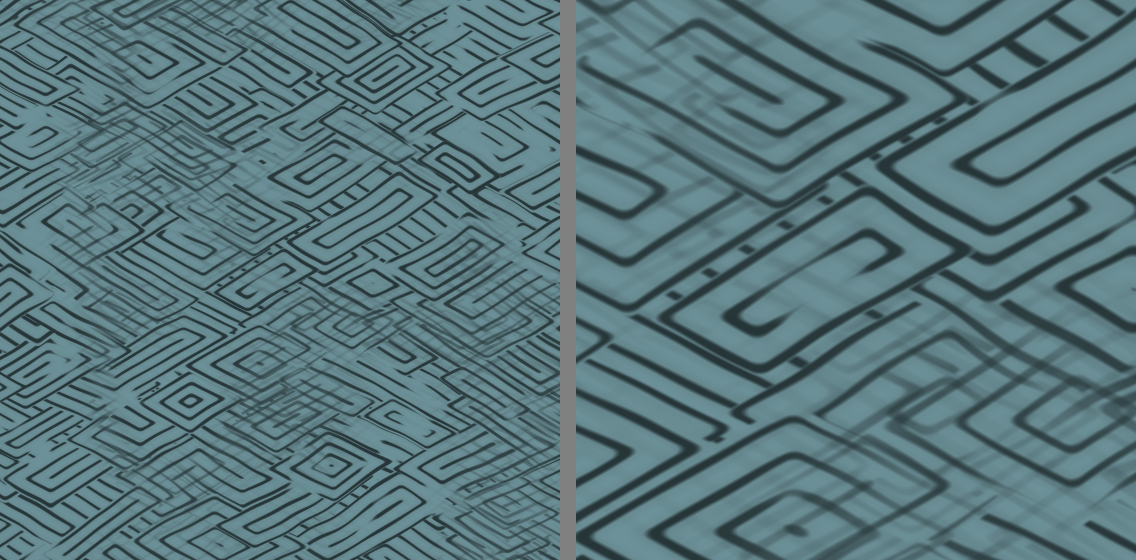
Left, the full canvas; right, a detail of the centre.
Reproduce this pattern procedurally as a Shadertoy shader.

```glsl
#define BASE vec3(0.428, 0.571, 0.600)
#define INK vec3(0.15, 0.21, 0.22)
#define TILT 0.53
#define CELL 0.112
#define SPACING 0.0222
#define LINE_HALF 0.0027
#define SOFTNESS 0.0017
#define WOBBLE 0.006
#define BEND 0.035
#define GHOST 0.17
#define HALO 0.10

float hash(vec2 p) {
    return fract(sin(dot(p, vec2(127.1, 311.7))) * 43758.545);
}

float noise(vec2 p) {
    vec2 i = floor(p), f = fract(p);
    f = f * f * (3.0 - 2.0 * f);
    return mix(mix(hash(i), hash(i + vec2(1, 0)), f.x),
               mix(hash(i + vec2(0, 1)), hash(i + vec2(1, 1)), f.x), f.y);
}

vec2 noise2(vec2 p) {
    return vec2(noise(p), noise(p + vec2(37.2, 11.8))) - 0.5;
}

// Rounded minimum, softens the corners of the nested frames
float softMin(float a, float b, float k) {
    float h = max(k - abs(a - b), 0.0) / k;
    return min(a, b) - h * h * k * 0.25;
}

// Evenly spaced hand-drawn strokes along the levels of a distance
float strokes(float d, float spacing, vec2 p, float thickness) {
    float ring = floor(d / spacing);
    float gap = smoothstep(0.10, 0.24, noise(p * 13.0 + ring * 7.3));
    float offset = abs(fract(d / spacing) - 0.5) * spacing;
    float soft = max(SOFTNESS, 0.9 / iResolution.y);
    float width = LINE_HALF * thickness * gap;
    float line = 1.0 - smoothstep(width - soft, width + soft, offset);
    float halo = HALO * exp(-offset * offset / 0.00004);
    return max(line, halo) * gap;
}

// Overlapping slanted frames, each filled with nested outlines
float maze(vec2 p, float seed) {
    p += seed * vec2(3.7, 1.9);
    p += BEND * noise2(p * 4.0) + WOBBLE * noise2(p * 19.0);
    float thickness = 0.65 + 0.6 * noise(p * 19.0);

    // Distances across the two slanted stroke directions
    float s = sin(TILT), c = cos(TILT);
    vec2 q = vec2(s * p.x + c * p.y, c * p.y - s * p.x);
    vec2 home = floor(q / CELL);
    float ink = strokes(q.x, SPACING, p, thickness);

    // Two passes shuffle which frame lies on top
    for (int pass = 0; pass < 2; pass++)
    for (int j = -1; j <= 1; j++)
    for (int i = -1; i <= 1; i++) {
        vec2 id = home + vec2(i, j);
        if (int(step(0.5, hash(id + 5.3))) != pass) continue;

        vec2 jitter = vec2(hash(id + 1.7), hash(id + 8.1)) - 0.5;
        vec2 centre = (id + 0.5 + 0.5 * jitter) * CELL;
        float spacing = SPACING * (0.78 + 0.32 * hash(id + 2.9));
        float shortSide = 1.5 + 0.5 * floor(hash(id + 3.1) * 5.0);
        float longSide = 3.0 + 2.6 * hash(id + 6.4);
        vec2 extent = vec2(shortSide, longSide) * spacing;
        if (hash(id + 9.2) > 0.55) extent = extent.yx;

        vec2 inside = extent - abs(q - centre);
        float d = softMin(inside.x, inside.y, 0.006);
        float border = spacing * (0.15 + 0.3 * hash(id + 4.6));
        float cover = smoothstep(border - 0.002, border + 0.001, d);
        if (cover > 0.0)
            ink = mix(ink, strokes(d, spacing, p, thickness), cover);
    }
    return ink;
}

// Faint parallel streaks running down to the right
float streaks(vec2 p) {
    p += 0.03 * noise2(p * 5.0);
    float across = sin(TILT) * p.x + cos(TILT) * p.y;
    float wave = 0.5 + 0.5 * sin(across * 290.0 + 4.0 * noise(p * 9.0));
    return smoothstep(0.55, 1.0, wave) * noise(p * 8.0 + 3.0);
}

void mainImage(out vec4 fragColor, in vec2 fragCoord) {
    vec2 p = fragCoord / iResolution.y;

    // Regions where one drawing dissolves into the other
    float region = 0.7 * noise(p * 3.3 + 4.0) + 0.3 * noise(p * 7.0 + 9.0);
    float blend = smoothstep(0.25, 0.75, region);
    float overlap = 4.0 * blend * (1.0 - blend);

    float first = maze(p, 1.0) * (1.0 - smoothstep(0.08, 1.0, blend));
    float second = maze(p, 2.0) * smoothstep(0.0, 0.92, blend);
    float ghost = maze(p, 3.0) * GHOST * overlap;
    float haze = 0.12 * streaks(p) * (0.3 + 0.7 * overlap);

    float ink = 1.0 - (1.0 - first) * (1.0 - second) * (1.0 - ghost) * (1.0 - haze);
    vec3 ground = BASE * (0.985 + 0.02 * noise(p * 6.0));
    fragColor = vec4(mix(ground, INK, ink), 1.0);
}
```
